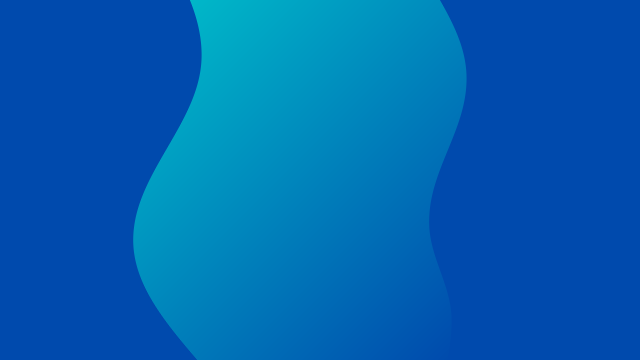
Reproduce this background procedurally as a WebGL 1 fragment shader.

```glsl
precision highp float;

uniform vec2 u_resolution;

#define PI 3.14159265
#define ASPECT (16.0 / 9.0)
#define BLUE vec3(0.0, 0.290, 0.678)
#define CYAN vec3(0.0, 0.761, 0.796)
#define GRADIENT_START 0.363
#define GRADIENT_END 2.255

// Half a cosine wave, rising from 0 at a to 1 at b
float swing(float a, float b, float t) {
    return 0.5 - 0.5 * cos(PI * clamp((t - a) / (b - a), 0.0, 1.0));
}

// Horizontal place of each edge at a depth below the top
float leftEdge(float depth) {
    return 0.370
        + 0.190 * swing(-0.410, 0.153, depth)
        - 0.190 * swing(0.153, 0.667, depth)
        + 0.380 * swing(0.667, 1.361, depth);
}

float rightEdge(float depth) {
    return 1.111
        + 0.185 * swing(-0.282, 0.218, depth)
        - 0.104 * swing(0.218, 0.616, depth)
        + 0.0625 * swing(0.616, 0.891, depth)
        - 0.0625 * swing(0.891, 1.276, depth);
}

void main() {
    // Canvas heights, measured from the top left corner
    vec2 uv = gl_FragCoord.xy / u_resolution;
    vec2 p = vec2(uv.x * ASPECT, 1.0 - uv.y);

    // Ribbon between the two edges, softened over one pixel
    float inside = min(p.x - leftEdge(p.y), rightEdge(p.y) - p.x);
    float pixel = ASPECT / u_resolution.x;
    float ribbon = clamp(inside / pixel + 0.5, 0.0, 1.0);

    // Diagonal gradient that fades into the backdrop
    float fade = clamp((p.x + p.y - GRADIENT_START) / (GRADIENT_END - GRADIENT_START), 0.0, 1.0);
    vec3 ribbonColor = mix(CYAN, BLUE, fade);

    gl_FragColor = vec4(mix(BLUE, ribbonColor, ribbon), 1.0);
}
```
